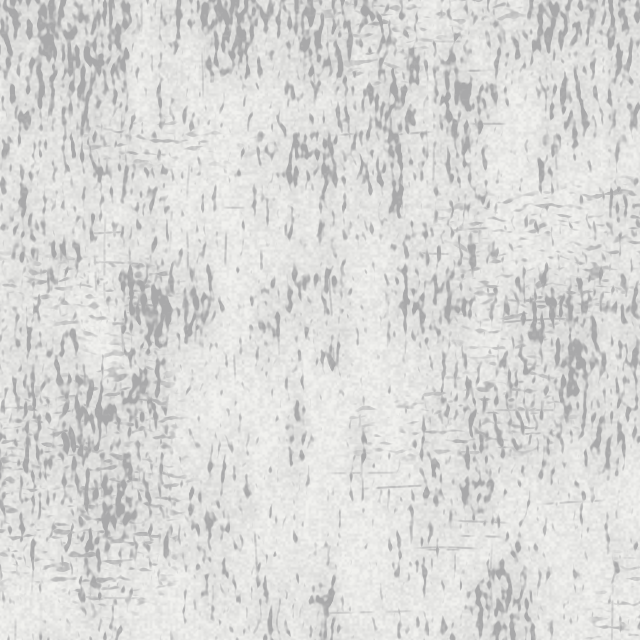
Write a WebGL 2 fragment shader that draws this texture.

```glsl
#version 300 es
precision highp float;

// Pale distressed plaster: short upright dashes gather in loose patches,
// crossed by sparse level dashes and long thin scratches, under fine grain.
// Dashes are stretched gradient noise; scratches are looped distance fields.

uniform vec2 u_resolution;
out vec4 fragColor;

const vec3 PAPER = vec3(0.925, 0.925, 0.916);
const vec3 INK = vec3(0.675, 0.675, 0.678);
const vec2 LONG_DASH = vec2(105.0, 24.0);   // dash frequency across, along
const vec2 SHORT_DASH = vec2(135.0, 70.0);
const float PATCH_BIAS = 0.95;              // how strongly dashes cluster
const float PATCH_SHADE = 0.20;
const float DASH_STRENGTH = 0.86;
const float LEVEL_STRENGTH = 0.65;
const float SCRATCH_STRENGTH = 0.62;
const float SCRATCH_WIDTH = 0.0028;
const int SCRATCH_COUNT = 44;
const float GRAIN = 0.42;
const float WARP = 0.007;

// Integer hash: two values in 0..1 per lattice cell
vec2 hash2(ivec2 cell) {
    uvec2 v = uvec2(cell) * 1664525u + 1013904223u;
    v.x += v.y * 1664525u;
    v.y += v.x * 1664525u;
    v ^= v >> 16u;
    v.x += v.y * 1664525u;
    v.y += v.x * 1664525u;
    v ^= v >> 16u;
    return vec2(v >> 8u) / 16777216.0;
}

float valueNoise(vec2 p) {
    ivec2 i = ivec2(floor(p));
    vec2 f = fract(p);
    f = f * f * (3.0 - 2.0 * f);
    float low = mix(hash2(i).x, hash2(i + ivec2(1, 0)).x, f.x);
    float high = mix(hash2(i + ivec2(0, 1)).x, hash2(i + ivec2(1, 1)).x, f.x);
    return mix(low, high, f.y);
}

float corner(ivec2 cell, vec2 offset) {
    return dot(hash2(cell) * 2.0 - 1.0, offset);
}

// Signed gradient noise, standard deviation near 0.25
float gradientNoise(vec2 p) {
    ivec2 i = ivec2(floor(p));
    vec2 f = fract(p);
    vec2 s = f * f * f * (f * (f * 6.0 - 15.0) + 10.0);
    float low = mix(corner(i, f), corner(i + ivec2(1, 0), f - vec2(1, 0)), s.x);
    float high = mix(corner(i + ivec2(0, 1), f - vec2(0, 1)),
                     corner(i + ivec2(1, 1), f - vec2(1, 1)), s.x);
    return 1.3 * mix(low, high, s.y);
}

// Density of wear: broad blotches, small blotches and upright strips
float wearPatch(vec2 p) {
    return 0.40 * valueNoise(p * vec2(9.0, 6.5) + 3.7)
         + 0.34 * valueNoise(p * vec2(21.0, 13.0) + 19.2)
         + 0.26 * valueNoise(p * vec2(38.0, 5.0) + 41.5);
}

float dashField(vec2 p) {
    return 0.78 * gradientNoise(p * LONG_DASH)
         + 0.58 * gradientNoise(p * SHORT_DASH + 57.3);
}

// Broken, slightly bent hairlines, alternately upright and level
float scratches(vec2 p, float aspect) {
    float pixel = 1.0 / u_resolution.y;
    float ink = 0.0;
    for (int i = 0; i < SCRATCH_COUNT; i++) {
        vec2 place = hash2(ivec2(i, 211)) * vec2(aspect, 1.0);
        vec2 form = hash2(ivec2(i, 307));
        vec2 bend = hash2(ivec2(i, 401)) - 0.5;
        vec2 q = p - place;
        if (i % 2 == 0) q = q.yx;
        q.y += q.x * bend.x * 0.12 + q.x * q.x * bend.y * 1.2;
        float reach = mix(0.03, 0.11, form.x * form.x);
        float ends = 1.0 - smoothstep(0.6 * reach, reach, abs(q.x));
        float line = 1.0 - smoothstep(0.0004, max(SCRATCH_WIDTH, pixel), abs(q.y));
        float gaps = smoothstep(0.15, 0.5, valueNoise(vec2(q.x * 75.0, float(i) * 7.0)));
        ink = max(ink, line * ends * gaps * mix(0.55, 1.0, form.y));
    }
    return ink;
}

void main() {
    vec2 p = gl_FragCoord.xy / u_resolution.y;
    float aspect = u_resolution.x / u_resolution.y;

    // Hand-made wobble keeps strokes off the noise lattice
    vec2 wobble = vec2(valueNoise(p * 27.0 + 8.1), valueNoise(p * 31.0 + 73.4)) - 0.5;
    vec2 q = p + WARP * wobble;

    // Upright dashes, with level ones in a few places
    float wear = wearPatch(q);
    float upright = smoothstep(0.09, 0.45, dashField(q) + (wear - 0.5) * PATCH_BIAS);
    float levelArea = smoothstep(0.52, 0.8, valueNoise(p * vec2(5.0, 9.0) + 91.0));
    float level = smoothstep(0.12, 0.45, dashField(q.yx + 5.3)) * levelArea;
    float ink = max(upright * DASH_STRENGTH, level * LEVEL_STRENGTH);
    ink = max(ink, scratches(p + 0.25 * WARP * wobble, aspect) * SCRATCH_STRENGTH);

    // Soft shading and fine grain
    float grain = 0.6 * valueNoise(p * 250.0) + 0.4 * valueNoise(p * 140.0 + 33.0) - 0.5;
    float tone = 0.03 + ink + PATCH_SHADE * smoothstep(0.25, 0.75, wear) + GRAIN * grain;
    fragColor = vec4(mix(PAPER, INK, clamp(tone, -0.08, 1.05)), 1.0);
}
```
